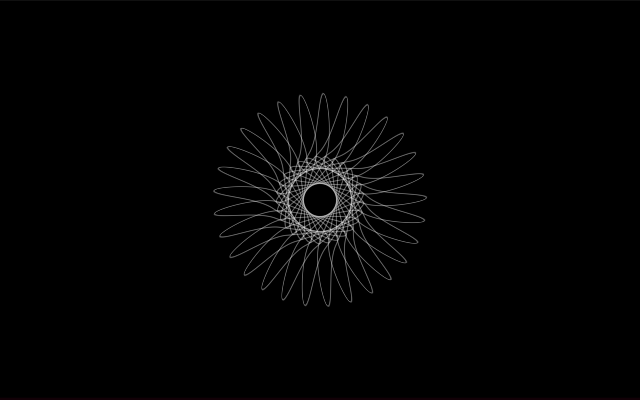
This background is drawn by a Shadertoy shader. Its source:

```glsl
// A spirograph flower of thin white lines on black: one slender ellipse,
// set off to the side of the centre and bent outward near its tip, is repeated
// in 29 rotated copies whose inner sides weave a ring around an empty hole.

const float TAU = 6.2831853;
const float PETALS = 29.0;

// Approximate signed distance to an axis-aligned ellipse.
float ellipseDistance(vec2 p, vec2 radii) {
    float k = length(p / radii);
    float slope = length(p / (radii * radii));
    return k * (k - 1.0) / max(slope, 1e-4);
}

vec2 rotate(vec2 p, float angle) {
    float c = cos(angle), s = sin(angle);
    return vec2(c * p.x - s * p.y, s * p.x + c * p.y);
}

void mainImage(out vec4 fragColor, in vec2 fragCoord) {
    // Centred coordinates, one unit per canvas height
    vec2 p = (fragCoord - 0.5 * iResolution.xy) / iResolution.y;
    float pixel = 1.0 / iResolution.y;
    float lineReach = max(1.1 * pixel, 0.0016);

    // Weave the rotated petals, each line laid over the others
    float darkness = 1.0;
    for (float i = 0.0; i < PETALS; i++) {
        vec2 q = rotate(p, -1.28 - TAU * i / PETALS);
        // Bend the outer half towards the radial direction
        float outer = max(q.x - 0.09, 0.0);
        q.y -= 0.7 * outer * outer / (outer + 0.1);
        float d = abs(ellipseDistance(q - vec2(0.073, 0.0598), vec2(0.1636, 0.0208)));
        darkness *= 1.0 - 0.37 * (1.0 - smoothstep(0.0, lineReach, d));
    }
    vec3 color = vec3(1.0 - darkness);

    // Faint rims along the top and bottom of the canvas
    color += vec3(0.09) * smoothstep(0.4975, 0.4995, p.y);
    color += vec3(0.07, 0.0, 0.025) * smoothstep(0.492, 0.497, -p.y);

    fragColor = vec4(color, 1.0);
}
```
